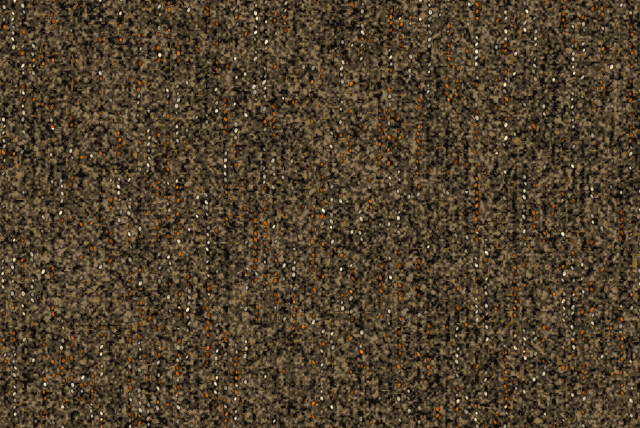
Write a Shadertoy shader that draws this texture.

```glsl
const float COLUMNS = 44.4;   // yarn columns per canvas height
const float STITCHES = 64.0;  // stitches per canvas height
const float TUFTS = 88.0;     // wool tufts per canvas height
const float FIBRES = 185.0;   // fine fibre grains per canvas height

const vec3 SHADOW = vec3(0.065, 0.045, 0.030);
const vec3 WOOL = vec3(0.285, 0.235, 0.165);
const vec3 LIGHT_WOOL = vec3(0.560, 0.480, 0.350);
const vec3 GOLD = vec3(0.600, 0.460, 0.220);
const vec3 ORANGE = vec3(0.740, 0.410, 0.100);
const vec3 CREAM = vec3(0.860, 0.800, 0.670);

float hash(vec2 p) {
    vec3 q = fract(p.xyx * 0.1031);
    q += dot(q, q.yzx + 33.33);
    return fract((q.x + q.y) * q.z);
}

vec2 hash2(vec2 p) {
    return vec2(hash(p + 17.0), hash(p + 71.0));
}

float noise(vec2 p) {
    vec2 i = floor(p), f = fract(p);
    f = f * f * (3.0 - 2.0 * f);
    float low = mix(hash(i), hash(i + vec2(1, 0)), f.x);
    float high = mix(hash(i + vec2(0, 1)), hash(i + vec2(1, 1)), f.x);
    return mix(low, high, f.y);
}

// Nearest tuft: x = distance to its centre, y = its random shade
vec2 tuft(vec2 p) {
    vec2 cell = floor(p);
    vec2 best = vec2(9.0, 0.0);
    for (int y = -1; y <= 1; y++) {
        for (int x = -1; x <= 1; x++) {
            vec2 id = cell + vec2(x, y);
            float d = length(p - id - hash2(id));
            if (d < best.x) best = vec2(d, hash(id + 133.0));
        }
    }
    return best;
}

vec3 woolColor(float tone) {
    vec3 c = mix(SHADOW, WOOL, smoothstep(-0.05, 0.50, tone));
    return mix(c, LIGHT_WOOL, smoothstep(0.42, 1.05, tone));
}

// Signed distance, in canvas units, to a slanted oval
float oval(vec2 p, vec2 radius, float slant) {
    p.x += p.y * slant;
    return (length(p / radius) - 1.0) * radius.x;
}

// Coloured stitches showing in short runs along the columns
vec3 addStitches(vec3 base, vec2 p, float grain, float pixel) {
    float column = floor(p.x * COLUMNS);
    float row = p.y * STITCHES + 9.0 * hash(vec2(column, 5.0));
    vec2 id = vec2(column, floor(row));
    vec2 size = 1.0 / vec2(COLUMNS, STITCHES);
    vec2 jitter = (hash2(id + 211.0) - 0.5) * vec2(0.22, 0.26);
    vec2 local = (vec2(fract(p.x * COLUMNS), fract(row)) - 0.5 - jitter) * size;

    float run = noise(vec2(column * 7.0 + 3.0, p.y * 6.0));
    float chance = 0.07 + 0.62 * smoothstep(0.38, 0.85, run);
    float present = step(hash(id + 307.0), chance);
    float kind = noise(vec2(column * 5.0 + 40.0, p.y * 8.0));
    kind += 0.5 * (hash(id + 401.0) - 0.5);

    vec2 radius = vec2(0.0034, 0.0047) * mix(0.65, 1.15, hash(id + 503.0));
    float d = oval(local, radius, 0.8 * (hash(id + 601.0) - 0.5));
    float soft = 0.0006 + 0.5 * pixel;
    float bead = present * (1.0 - smoothstep(-soft, soft, d));
    float halo = present * (1.0 - smoothstep(0.0, 0.0035, d));

    vec3 dye = mix(ORANGE, CREAM, step(0.5, kind));
    dye *= mix(0.62, 1.08, hash(id + 701.0)) * mix(0.75, 1.2, grain);
    return mix(mix(base, SHADOW, 0.55 * halo), dye, bead);
}

void mainImage(out vec4 fragColor, in vec2 fragCoord) {
    vec2 p = fragCoord / iResolution.y;
    float pixel = 1.0 / iResolution.y;

    // Gentle drift of the columns
    vec2 woven = p;
    woven.x += 0.006 * (noise(p * vec2(2.0, 3.0)) - 0.5);

    // Curled wool: tufts broken up by fine fibres
    vec2 bend = vec2(noise(p * 120.0), noise(p * 120.0 + 50.0)) - 0.5;
    vec2 curl = tuft(p * TUFTS + 0.8 * bend);
    float grain = noise(p * FIBRES + 20.0);
    float tone = 0.45 + 0.42 * (curl.y - 0.5) + 0.55 * (0.45 - curl.x);
    tone += 0.80 * (grain - 0.5);

    // Dark grooves along the columns and broad uneven patches
    float column = floor(woven.x * COLUMNS);
    float groove = 1.0 - smoothstep(0.08, 0.30, abs(fract(woven.x * COLUMNS) - 0.5));
    float depth = noise(vec2(column * 3.0, p.y * 9.0));
    tone -= 0.24 * groove * depth - 0.04;
    tone += 0.12 * (noise(p * vec2(14.0, 5.0)) - 0.5);

    // Sparse golden fibres
    vec3 color = woolColor(tone);
    float glint = smoothstep(0.78, 0.92, noise(p * FIBRES * 0.8 + 90.0));
    color = mix(color, GOLD, 0.6 * glint);

    color = addStitches(color, woven, grain, pixel);
    fragColor = vec4(clamp(color, 0.0, 1.0), 1.0);
}
```
